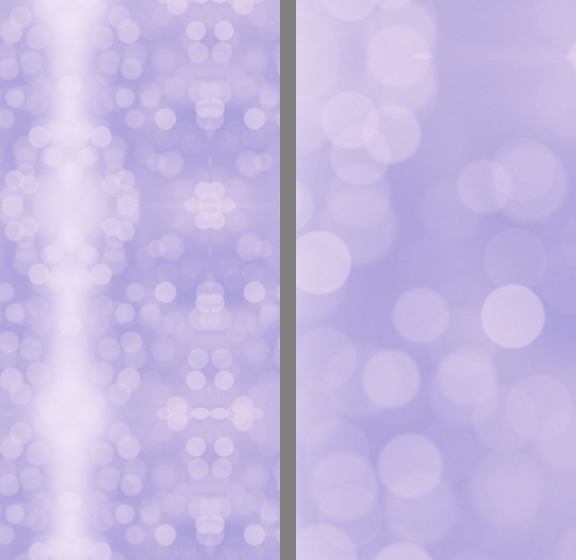
Left, the full canvas; right, a detail of the centre.
Reproduce this background procedurally as a Shadertoy shader.

```glsl
#define BASE_BLUE vec3(0.668, 0.632, 0.860)
#define MIST_PINK vec3(0.850, 0.785, 0.905)
#define DISC_PINK vec3(0.915, 0.850, 0.938)
#define BEAM_WHITE vec3(0.950, 0.908, 0.970)
#define FOLD_CENTRE vec2(0.25, 1.266)
#define FOLD_SIZE vec2(0.5, 0.743)
#define DISC_RADIUS 0.036
#define DISC_OPACITY 0.72
#define BEAM_WIDTH 0.092
#define LAYERS 4

float hash(vec2 p) {
    return fract(sin(dot(p, vec2(127.1, 311.7))) * 43758.5453);
}

float valueNoise(vec2 p) {
    vec2 i = floor(p), f = fract(p);
    f = f * f * (3.0 - 2.0 * f);
    return mix(mix(hash(i), hash(i + vec2(1, 0)), f.x),
               mix(hash(i + vec2(0, 1)), hash(i + vec2(1, 1)), f.x), f.y);
}

float bell(float x, float width) {
    x /= width;
    return exp(-x * x);
}

// Mirror the plane into one repeating cell
vec2 kaleidoscope(vec2 p) {
    p -= FOLD_CENTRE;
    return abs(mod(p + FOLD_SIZE, 2.0 * FOLD_SIZE) - FOLD_SIZE);
}

// Blend one jittered grid of translucent discs over a colour
vec3 addDiscs(vec3 col, vec2 p, float layer, float pixel) {
    float focus = layer / float(LAYERS - 1);
    float spacing = mix(0.125, 0.102, focus);
    float radius = DISC_RADIUS * mix(1.2, 1.0, focus);
    float blur = mix(0.008, 0.0015, focus) + 0.7 * pixel;
    vec2 grid = p / spacing + layer * 0.37;
    vec2 home = floor(grid);
    for (int y = -1; y <= 1; y++)
    for (int x = -1; x <= 1; x++) {
        vec2 cell = home + vec2(x, y);
        vec2 seed = cell + 17.3 * (layer + 1.0);
        vec2 jitter = vec2(hash(seed), hash(seed + 5.7));
        vec2 offset = (grid - cell - 0.14 - 0.72 * jitter) * spacing;
        float size = radius * mix(0.8, 1.15, hash(seed + 11.9));
        float d = length(offset) - size;
        float strength = pow(hash(seed + 23.1), 1.7);
        float opacity = DISC_OPACITY * mix(0.4, 1.0, focus) * strength;
        col = mix(col, DISC_PINK, opacity * (1.0 - smoothstep(-blur, blur, d)));
    }
    return col;
}

void mainImage(out vec4 fragColor, in vec2 fragCoord) {
    float pixel = 1.0 / iResolution.x;
    vec2 p = kaleidoscope(fragCoord * pixel);
    float middle = bell(p.y, 0.13);
    float outer = bell(p.y - FOLD_SIZE.y, 0.12);

    // Cloudy backdrop with warm horizontal bands
    float mist = 0.65 * valueNoise(p * 7.0 + 3.0) + 0.35 * valueNoise(p * 15.0);
    vec3 col = mix(BASE_BLUE, MIST_PINK, 0.5 * smoothstep(0.25, 0.9, mist));
    col = mix(col, MIST_PINK, 0.38 * middle + 0.26 * outer);
    col = mix(col, MIST_PINK, 0.35 * bell(length(p - vec2(0.5, 0.0)), 0.15));

    // Bokeh from soft and faint to crisp and bright
    for (int i = 0; i < LAYERS; i++)
        col = addDiscs(col, p, float(i), pixel);

    // Thin streak along the middle fold
    float streak = bell(p.y, 0.012) * smoothstep(0.2, 0.5, p.x);
    col = mix(col, DISC_PINK, 0.35 * streak);

    // Pale vertical beam, wider where it crosses the bands
    float spread = BEAM_WIDTH * (1.0 + 0.3 * middle + 0.75 * outer);
    float ripple = 0.9 + 0.24 * (valueNoise(vec2(p.x * 9.0, p.y * 11.0) + 31.0) - 0.5);
    float beam = 0.84 * bell(p.x, spread) * ripple + 0.12 * outer * bell(p.x, 0.15);
    col = mix(col, MIST_PINK, 0.25 * bell(p.x, 0.17));
    col = mix(col, BEAM_WHITE, clamp(beam, 0.0, 1.0));

    // Fine film grain on a lattice fixed to the canvas
    float grain = hash(floor(fragCoord * pixel * 256.0)) - 0.5;
    fragColor = vec4(col + 0.008 * grain, 1.0);
}
```
